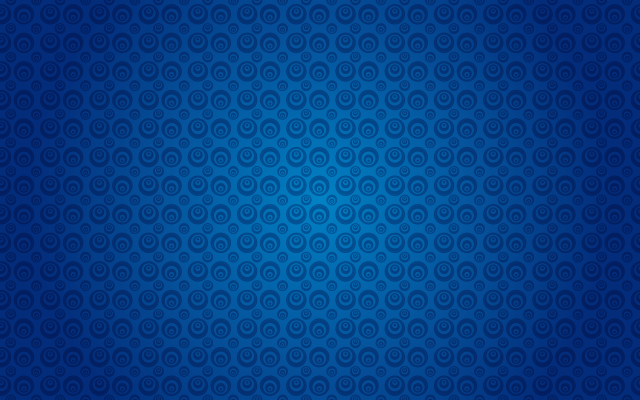
Write a Shadertoy shader that draws this pattern.

```glsl
// Blue wallpaper of nested off-centre discs under a soft central glow.
// Each cell holds two large and two small motifs, wrapped at the cell edges;
// the glow uses a rounded triangle wave, so all four borders join smoothly.

const float PI = 3.14159265;
const vec2 REPEATS = vec2(13.0, 14.0);      // cells across and down

// Motifs: x in cells, y in cell heights, radius in cell widths, lean (+1 up, -1 down)
const vec4 MOTIFS[4] = vec4[4](
    vec4(0.020, 0.5, 0.208,  1.0),
    vec4(0.485, 0.5, 0.208, -1.0),
    vec4(0.220, 0.0, 0.110,  1.0),
    vec4(0.740, 0.0, 0.110, -1.0));

// Nested discs, relative to the motif radius: radius, shift along the lean
const vec2 DISCS[5] = vec2[5](
    vec2(1.00, 0.00),
    vec2(0.67, 0.13),
    vec2(0.47, 0.21),
    vec2(0.25, 0.30),
    vec2(0.12, 0.34));

const float LINE_RADIUS = 0.87;             // faint line inside the rim
const float LINE_HALF_WIDTH = 0.025;
const float LINE_STRENGTH = 0.25;

const vec3 GLOW_CENTRE = vec3(0.003, 0.510, 0.770);
const vec3 GLOW_MIDDLE = vec3(0.020, 0.320, 0.605);
const vec3 GLOW_EDGE   = vec3(0.010, 0.176, 0.482);
const vec3 INK_TINT    = vec3(0.700, 0.670, 0.780);
const float MIDDLE_DISTANCE = 0.40;         // in canvas heights
const float EDGE_DISTANCE = 0.70;
const float CREST_ROUNDING = 0.990;         // below 1 rounds the glow at the borders
const float EDGE_SOFTNESS = 1.2;            // in pixels

// Coverage of the region where the signed distance is negative
float fill(float dist, float pixel) {
    return 1.0 - smoothstep(-0.5 * pixel, 0.5 * pixel, dist);
}

// Ink of one motif: discs alternate between ink and ground
float motifInk(vec2 p, float radius, float lean, float pixel) {
    float ink = 0.0;
    for (int i = 0; i < 5; i++) {
        vec2 centre = vec2(0.0, lean * DISCS[i].y * radius);
        float disc = fill(length(p - centre) - DISCS[i].x * radius, pixel);
        ink = mix(ink, float(1 - i % 2), disc);
    }
    float line = abs(length(p) - LINE_RADIUS * radius) - LINE_HALF_WIDTH * radius;
    return ink * (1.0 - LINE_STRENGTH * fill(line, pixel));
}

// Combined ink of all motifs, measured in cell widths
float patternInk(vec2 uv) {
    float cellHeight = REPEATS.x / REPEATS.y * iResolution.y / iResolution.x;
    float pixel = EDGE_SOFTNESS * REPEATS.x / iResolution.x;
    vec2 cell = uv * REPEATS;
    float ink = 0.0;
    for (int i = 0; i < 4; i++) {
        vec2 offset = fract(cell - MOTIFS[i].xy + 0.5) - 0.5;
        offset.y *= cellHeight;
        ink = max(ink, motifInk(offset, MOTIFS[i].z, MOTIFS[i].w, pixel));
    }
    return ink;
}

// Radial glow that repeats smoothly across the borders
vec3 glow(vec2 uv) {
    vec2 wrapped = asin(CREST_ROUNDING * sin(PI * (uv - 0.5))) / PI;
    float d = length(wrapped * vec2(iResolution.x / iResolution.y, 1.0));
    vec3 inner = mix(GLOW_CENTRE, GLOW_MIDDLE, min(d / MIDDLE_DISTANCE, 1.0));
    float outer = (d - MIDDLE_DISTANCE) / (EDGE_DISTANCE - MIDDLE_DISTANCE);
    return mix(inner, GLOW_EDGE, clamp(outer, 0.0, 1.0));
}

void mainImage(out vec4 fragColor, in vec2 fragCoord) {
    vec2 uv = fragCoord / iResolution.xy;
    vec3 colour = glow(uv) * mix(vec3(1.0), INK_TINT, patternInk(uv));
    fragColor = vec4(colour, 1.0);
}
```
